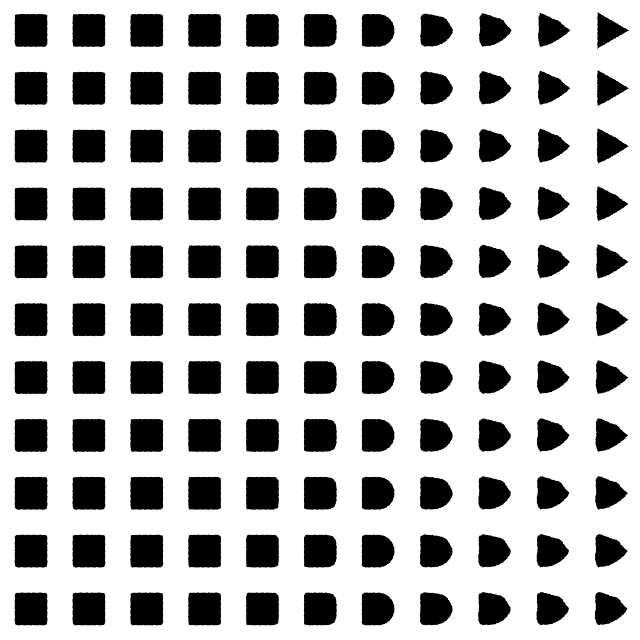
Write a WebGL 2 fragment shader that draws this pattern.

```glsl
#version 300 es
precision highp float;
// An 11 by 11 grid of black tiles that morph from square to D to triangle.
// Each tile is a superellipse blended by column and row with a triangle
// distance; layered sines around the centre roughen its outline.

#define COUNT 11.0         // tiles across and down
#define PITCH 0.0904       // spacing of tile centres
#define MARGIN 0.0485      // centre of the lower left tile
#define HALF_SIZE 0.0254   // half the width of a tile
#define SQUARE_POWER 14.0  // sharpness of the square corners
#define D_COLUMN 6.0       // column where the right side is fully round
#define LOW_MORPH 0.5      // triangle amount in the bottom row
#define ROUGHNESS 0.014    // fine wear along the edge
#define LUMPS 0.038        // broad lumps halfway through the morph

uniform vec2 u_resolution;
out vec4 fragColor;

const vec3 PAPER = vec3(1.0);
const vec3 INK = vec3(0.0);

// Superellipse norm, scaled by the larger axis to keep powers in range
float superNorm(vec2 p, float power) {
    vec2 a = abs(p);
    float m = max(max(a.x, a.y), 1e-5);
    vec2 q = pow(a / m + 1e-6, vec2(power));
    return m * pow(q.x + q.y, 1.0 / power);
}

// Square on the left half, progressively rounder on the right half
float roundedTile(vec2 p, float column) {
    float squareness = clamp((D_COLUMN - column) / 3.0, 0.0, 1.0);
    float rightPower = 2.0 * pow(SQUARE_POWER / 2.0, squareness);
    return superNorm(p, p.x > 0.0 ? rightPower : SQUARE_POWER) - 1.0;
}

// Triangle pointing right
float triangleTile(vec2 p) {
    float slope = dot(vec2(p.x, abs(p.y)), vec2(0.5, 0.866)) - 0.592;
    return max(-p.x - 0.744, slope);
}

// Outward wobble of the outline; whole frequencies close the loop
float edgeWear(vec2 p, vec2 cell, float morph) {
    float a = atan(p.y, p.x + 1e-6);
    float broad = 0.6 * sin(5.0 * a - 3.23) + 0.4 * cos(7.0 * a);
    float fine = sin(19.0 * a + 0.7 * cell.x)
               + 0.7 * sin(31.0 * a + 1.3 * cell.x + 0.4 * cell.y)
               + 0.5 * sin(53.0 * a + 2.1 * cell.x - 0.6 * cell.y);
    float lumpiness = 4.0 * morph * (1.0 - morph);
    return LUMPS * lumpiness * broad + ROUGHNESS * 0.6 * fine;
}

void main() {
    vec2 uv = gl_FragCoord.xy / u_resolution;

    // Nearest tile and position within it
    vec2 cell = clamp(round((uv - MARGIN) / PITCH), 0.0, COUNT - 1.0);
    vec2 p = (uv - MARGIN - cell * PITCH) / HALF_SIZE;

    // Triangle amount grows to the right and upward
    vec2 last = vec2(COUNT - 1.0);
    float across = clamp((cell.x - D_COLUMN) / (last.x - D_COLUMN), 0.0, 1.0);
    float morph = across * mix(LOW_MORPH, 1.0, cell.y / last.y);

    float d = mix(roundedTile(p, cell.x), triangleTile(p), morph);
    d -= edgeWear(p, cell, morph);

    // Antialias over about one pixel
    float pixel = 1.0 / (HALF_SIZE * min(u_resolution.x, u_resolution.y));
    float ink = 1.0 - smoothstep(-0.6 * pixel, 0.6 * pixel, d);
    fragColor = vec4(mix(PAPER, INK, ink), 1.0);
}
```
